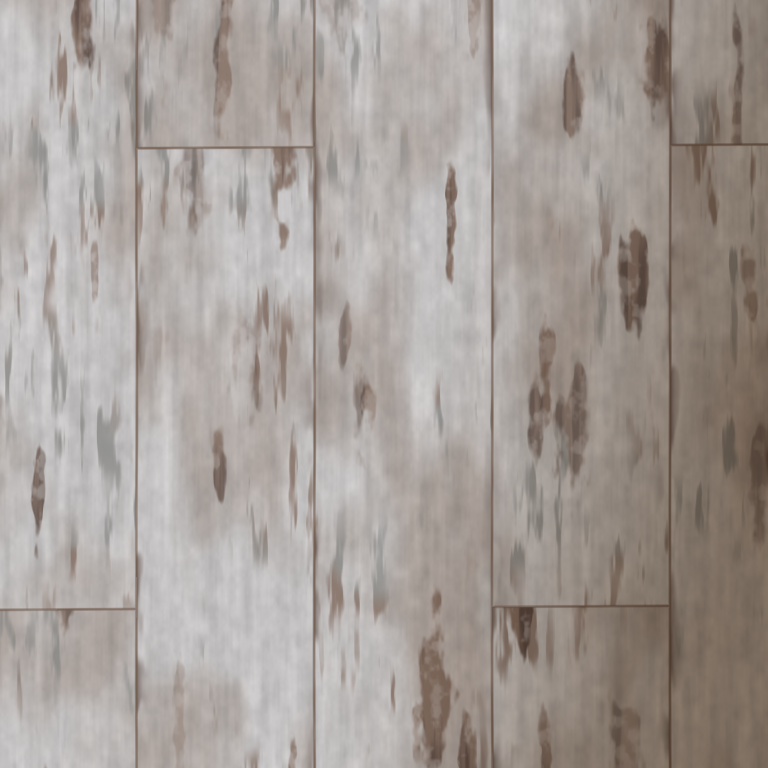
Reproduce this texture procedurally as a WebGL 2 fragment shader.

```glsl
#version 300 es
precision highp float;
// Whitewashed, worn wooden planks with staggered joints and brown scrapes.

uniform vec2 u_resolution;
out vec4 fragColor;

const float PLANK_WIDTH = 0.2315;
const float PLANK_LENGTH = 1.8;
const float FIRST_SEAM = 0.178;
const float FIRST_JOINT = 0.207;
const float JOINT_STEP = 0.6;        // stagger from one column to the next
const float SEAM_HALF_WIDTH = 0.0016;
const float SCRAPE_CELL = 0.3;       // height of one scatter cell
const int SCRAPES_PER_CELL = 2;

const vec3 CHALK = vec3(0.765, 0.757, 0.757);
const vec3 WARM_PAINT = vec3(0.67, 0.635, 0.615);
const vec3 COOL_GREY = vec3(0.52, 0.52, 0.51);
const vec3 BARE_WOOD = vec3(0.49, 0.40, 0.35);
const vec3 DARK_WOOD = vec3(0.33, 0.26, 0.23);
const vec3 SEAM = vec3(0.46, 0.38, 0.33);
const vec3 SHADOW = vec3(0.64, 0.57, 0.50);

float hash(vec2 p) {
    uvec2 n = uvec2(ivec2(floor(p))) * uvec2(1597u, 3571u);
    uint h = (n.x ^ n.y) * 747796u + 28917u;
    h = (h ^ (h >> 15)) * 739391u;
    h = (h ^ (h >> 13)) * 668265u;
    return float((h ^ (h >> 16)) & 65535u) / 65535.0;
}

float noise(vec2 p) {
    vec2 i = floor(p), f = fract(p);
    f = f * f * (3.0 - 2.0 * f);
    float low = mix(hash(i), hash(i + vec2(1, 0)), f.x);
    float high = mix(hash(i + vec2(0, 1)), hash(i + vec2(1, 1)), f.x);
    return mix(low, high, f.y);
}

float fbm(vec2 p) {
    float sum = 0.0, amplitude = 0.57;
    for (int i = 0; i < 3; i++) {
        sum += amplitude * noise(p);
        p = p * 2.03 + 17.3;
        amplitude *= 0.5;
    }
    return sum;
}

// Ragged upright patches scattered in cells along a plank.
float scrapes(vec2 local, float plank, float ragged) {
    float cell = floor(local.y / SCRAPE_CELL);
    float mask = 0.0;
    for (int c = -1; c <= 1; c++) {
        for (int i = 0; i < SCRAPES_PER_CELL; i++) {
            vec2 seed = vec2(plank * 13.0 + float(i) * 5.0 + 40.0, (cell + float(c)) * 7.0 + 90.0);
            vec2 center = vec2(0.08 + 0.84 * hash(seed), cell + float(c) + hash(seed + 1.0));
            center *= vec2(PLANK_WIDTH, SCRAPE_CELL);
            float size = hash(seed + 2.0);
            vec2 radius = vec2(mix(0.008, 0.032, size * size), mix(0.04, 0.13, hash(seed + 3.0)));
            float d = length((local - center) / radius) + ragged;
            float strength = mix(0.25, 1.0, hash(seed + 4.0));
            mask = max(mask, strength * (1.0 - smoothstep(0.55, 0.95, d)));
        }
    }
    return mask;
}

void main() {
    vec2 p = gl_FragCoord.xy / u_resolution;
    float pixel = 1.0 / min(u_resolution.x, u_resolution.y);

    // Plank layout: columns with a joint that climbs from column to column.
    float across = p.x - FIRST_SEAM + 0.0012 * (noise(p * vec2(4.0, 9.0)) - 0.5);
    float column = floor(across / PLANK_WIDTH) + 1.0;
    float along = p.y - FIRST_JOINT - JOINT_STEP * column - 0.006 * across;
    float row = floor(along / PLANK_LENGTH);
    vec2 local = vec2(mod(across, PLANK_WIDTH), along - row * PLANK_LENGTH);
    float plank = column + 7.0 * (row + 3.0);
    vec2 q = local + vec2(plank * 1.37, plank * 2.11);
    float sideGap = min(local.x, PLANK_WIDTH - local.x);
    float endGap = min(local.y, PLANK_LENGTH - local.y);

    // Paint: cloudy wash, fine grain and a mottled surface.
    float cloud = fbm(q * vec2(11.0, 6.0));
    float grain = fbm(q * vec2(95.0, 8.0));
    float mottle = fbm(q * vec2(75.0, 52.0));
    vec3 color = mix(CHALK, WARM_PAINT, smoothstep(0.38, 0.78, cloud));
    color *= 1.0 + 0.13 * (mottle - 0.5) - 0.16 * (grain - 0.5);

    // Thin grey and brown streaks, gathered in clusters.
    float cluster = smoothstep(0.42, 0.68, fbm(q * vec2(14.0, 7.0) + 31.0));
    float streak = smoothstep(0.56, 0.76, fbm(q * vec2(85.0, 13.0) + 57.0));
    vec3 streakColor = mix(COOL_GREY, BARE_WOOD, smoothstep(0.4, 0.6, noise(q * 9.0 + 5.0)));
    color = mix(color, streakColor, 0.75 * cluster * streak);

    // Scraped patches showing lined bare wood.
    float ragged = 1.5 * (fbm(q * vec2(62.0, 24.0) + 11.0) - 0.5);
    float worn = scrapes(local, plank, ragged);
    vec3 wood = mix(BARE_WOOD, DARK_WOOD, smoothstep(0.42, 0.72, grain));
    color = mix(color, wood, worn * mix(0.95, 0.55, smoothstep(0.45, 0.7, mottle)));

    // Chipped edges and the seams themselves.
    float chip = smoothstep(0.55, 0.72, fbm(vec2(q.x * 40.0, q.y * 9.0) + 83.0));
    color = mix(color, DARK_WOOD, 0.75 * chip * exp(-sideGap / 0.007));
    float gap = min(sideGap, endGap);
    float line = 1.0 - smoothstep(SEAM_HALF_WIDTH - pixel, SEAM_HALF_WIDTH + pixel, gap);
    float depth = mix(0.6, 0.95, noise(p * vec2(20.0, 24.0)));
    color = mix(color, SEAM, line * depth);

    // Warm shade falling toward the lower right.
    float shade = smoothstep(0.5, 1.05, p.x + 0.25 * (0.5 - p.y));
    color *= mix(vec3(1.0), SHADOW, shade);
    fragColor = vec4(color, 1.0);
}
```
